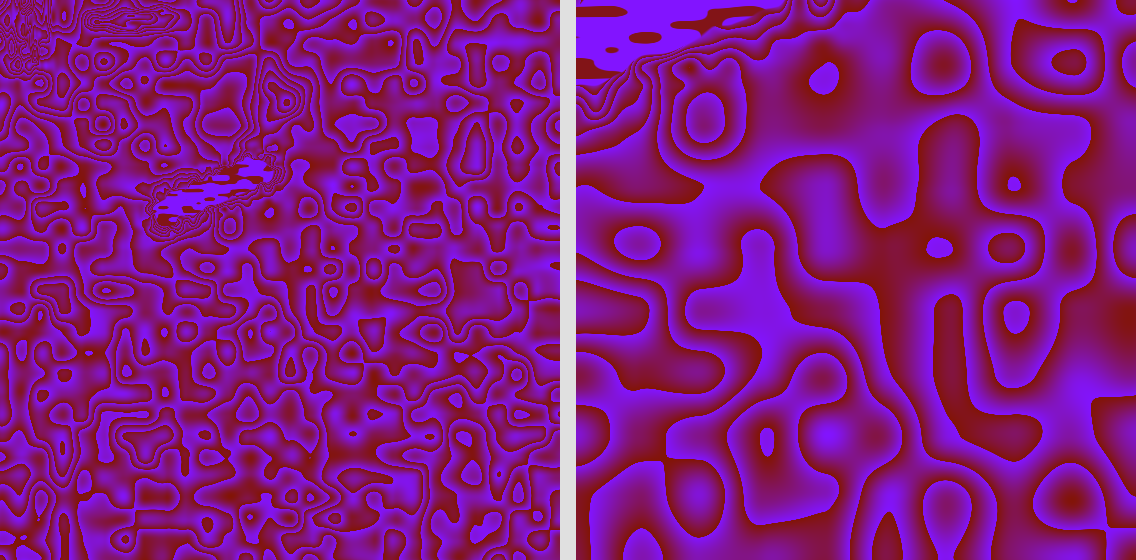
Left, the full canvas; right, a detail of the centre.
Give the GLSL for this texture, as a Shadertoy shader.

```glsl
// Draws wandering sawtooth contour bands in violet and dark red, with a few turbulent streaks.

const vec2 RED_GREEN = vec2(0.51, 0.08);
const float BLUE_LOW = 0.02;
const float BLUE_HIGH = 1.0;

// Integer hash of a lattice cell, from 0 to 1
float hash(ivec2 cell, uint seed) {
    uvec2 q = uvec2(cell) * uvec2(1597334673u, 3812015801u);
    uint h = (q.x ^ q.y ^ (seed * 2654435769u)) * 1597334673u;
    h = (h ^ (h >> 15u)) * 2246822519u;
    h ^= h >> 13u;
    return float(h >> 8u) / 16777216.0;
}

// Smooth value noise, from 0 to 1
float valueNoise(vec2 p, uint seed) {
    ivec2 cell = ivec2(floor(p));
    vec2 f = fract(p);
    vec2 s = f * f * (3.0 - 2.0 * f);
    float low = mix(hash(cell, seed), hash(cell + ivec2(1, 0), seed), s.x);
    float high = mix(hash(cell + ivec2(0, 1), seed), hash(cell + ivec2(1, 1), seed), s.x);
    return mix(low, high, s.y);
}

float segmentDistance(vec2 p, vec2 a, vec2 b) {
    vec2 ab = b - a;
    float t = clamp(dot(p - a, ab) / dot(ab, ab), 0.0, 1.0);
    return length(p - a - ab * t);
}

// Soft hill around a segment
float ridge(vec2 p, vec2 a, vec2 b, float radius) {
    float d = segmentDistance(p, a, b) / radius;
    return exp(-d * d);
}

// Rising ramp with a softened drop at each whole number
float sawtooth(float phase, float width) {
    float f = fract(phase);
    return f * (1.0 - smoothstep(1.0 - width, 1.0, f));
}

// Rolling height field, steeper toward the upper left
float terrain(vec2 p) {
    float steepness = 1.0 + 0.5 * smoothstep(0.6, 0.05, distance(p, vec2(0.1, 0.88)));
    float fine = 2.7 * valueNoise(p * 27.0, 1u);
    float medium = 2.0 * valueNoise(p * 14.0 + 3.3, 2u);
    float broad = 3.2 * valueNoise(p * 5.0 + 7.7, 3u);
    return steepness * (fine + medium + broad) + 3.0 * p.y;
}

// Short dark dashes in a bright field
float dashes(vec2 p, vec2 frequency) {
    float n = valueNoise(p * frequency, 4u);
    float edge = 0.3 * fwidth(n) + 0.01;
    return 1.0 - 0.93 * smoothstep(0.6 - edge, 0.6 + edge, n);
}

void mainImage(out vec4 fragColor, in vec2 fragCoord) {
    vec2 p = fragCoord / iResolution.xy;

    // Turbulent streaks and one smooth, steep hill
    float mainStreak = ridge(p, vec2(0.30, 0.625), vec2(0.46, 0.695), 0.036);
    float cornerStreak = ridge(p, vec2(0.05, 0.90), vec2(0.05, 1.0), 0.035);
    float topStreak = ridge(p, vec2(0.18, 0.96), vec2(0.29, 0.967), 0.025);
    float hill = ridge(p, vec2(0.48, 0.78), vec2(0.52, 0.83), 0.04);

    // Contour phase
    float ripple = valueNoise(p * 75.0, 5u);
    float phase = terrain(p) + 3.5 * hill;
    phase += mainStreak * (0.5 + 8.0 * ripple);
    phase += cornerStreak * 8.0 * valueNoise(p * vec2(95.0, 32.0), 6u);
    phase += topStreak * (1.0 + 5.0 * valueNoise(p * vec2(38.0, 75.0), 7u));
    float bands = sawtooth(phase, min(0.3 * fwidth(phase), 0.4));

    // Dashed core of the main streak
    float coreField = mainStreak + 0.35 * (ripple - 0.5);
    float coreEdge = 0.3 * fwidth(coreField) + 0.01;
    float core = smoothstep(0.65 - coreEdge, 0.65 + coreEdge, coreField);
    float level = mix(bands, dashes(p, vec2(48.0, 135.0)), core);

    fragColor = vec4(RED_GREEN, mix(BLUE_LOW, BLUE_HIGH, level), 1.0);
}
```
